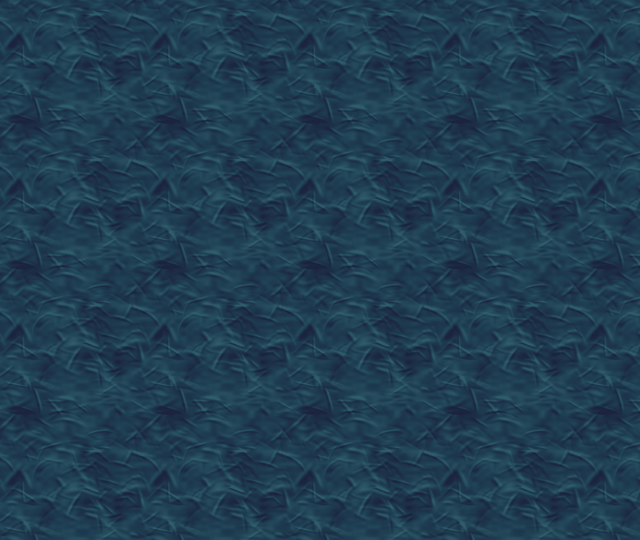
A Shadertoy shader for this pattern:

```glsl
// Dark teal fibrous cloth: one square tile of soft, crossing wisps, repeated.
// Each tile sums wrapped noise, broad light and dark patches, a few long
// curved threads and many short hashed fibres, then maps the sum to a ramp.

const vec2 TILES = vec2(4.40, 3.71);   // repeats across and down
const int FIBRES = 210;

const vec3 NAVY = vec3(0.105, 0.138, 0.242);
const vec3 DEEP_TEAL = vec3(0.117, 0.240, 0.320);
const vec3 PALE_TEAL = vec3(0.184, 0.362, 0.418);

// Broad patches: centre, radius, strength
const vec4 PATCHES[10] = vec4[10](
    vec4(0.81, 0.50, 0.08, -0.36), vec4(0.55, 0.48, 0.07, -0.24),
    vec4(0.30, 0.49, 0.08, -0.26), vec4(0.68, 0.20, 0.12, -0.34),
    vec4(0.09, 0.30, 0.06, -0.32), vec4(0.20, 0.86, 0.11, -0.22),
    vec4(0.38, 0.18, 0.10,  0.26), vec4(0.68, 0.72, 0.18,  0.06),
    vec4(0.95, 0.72, 0.14,  0.08), vec4(0.45, 0.36, 0.12,  0.10));

// Long threads: centre, angle, half length
const vec4 THREADS[10] = vec4[10](
    vec4(0.29, 0.41,  0.15, 0.16), vec4(0.62, 0.38,  0.25, 0.22),
    vec4(0.08, 0.25, -0.95, 0.13), vec4(0.18, 0.28,  1.00, 0.11),
    vec4(0.55, 0.25,  0.95, 0.13), vec4(0.06, 0.78, -0.35, 0.20),
    vec4(0.27, 0.00,  0.40, 0.17), vec4(0.18, 0.62,  1.40, 0.07),
    vec4(0.67, 0.46,  0.80, 0.10), vec4(0.89, 0.36, -0.30, 0.14));
const float BENDS[10] = float[10](4.0, 1.0, 0.3, 0.2, 0.0, 0.4, 0.6, 1.0, 0.8, 0.7);

float hash(vec2 p) {
    return fract(sin(dot(p, vec2(127.1, 311.7))) * 43758.5453);
}

// Value noise on a lattice that wraps after "cells" steps
float wrappedNoise(vec2 p, vec2 cells) {
    vec2 q = p * cells;
    vec2 i = floor(q);
    vec2 f = fract(q);
    f = f * f * (3.0 - 2.0 * f);
    vec2 seed = 0.37 * cells;
    vec2 a = mod(i, cells) + seed;
    vec2 b = mod(i + 1.0, cells) + seed;
    return mix(mix(hash(a), hash(vec2(b.x, a.y)), f.x),
               mix(hash(vec2(a.x, b.y)), hash(b), f.x), f.y);
}

// Shortest offset between two points of the repeating tile
vec2 wrappedOffset(vec2 p, vec2 centre) {
    return fract(p - centre + 0.5) - 0.5;
}

// Soft bent stroke with a fainter shadow along its lower side
float stroke(vec2 d, float angle, float halfLength, float bend, float width) {
    float c = cos(angle), s = sin(angle);
    vec2 q = vec2(c * d.x + s * d.y, c * d.y - s * d.x);
    float across = (q.y - bend * q.x * q.x) / width;
    float taper = 1.0 - smoothstep(0.25, 1.0, abs(q.x) / halfLength);
    float shadow = across - 1.9;
    return taper * (exp(-across * across) - 0.6 * exp(-shadow * shadow));
}

float patches(vec2 p) {
    float sum = 0.0;
    for (int i = 0; i < 10; i++) {
        vec4 k = PATCHES[i];
        vec2 d = wrappedOffset(p, k.xy) * vec2(0.9, 1.15) / k.z;
        sum += k.w * exp(-dot(d, d));
    }
    return sum;
}

float threads(vec2 p) {
    float sum = 0.0;
    for (int i = 0; i < 10; i++) {
        vec4 k = THREADS[i];
        sum += stroke(wrappedOffset(p, k.xy), k.z, k.w, BENDS[i], 0.015);
    }
    return sum;
}

float fibres(vec2 p) {
    float sum = 0.0;
    for (int i = 0; i < FIBRES; i++) {
        float id = float(i) + 1.0;
        vec2 centre = vec2(hash(vec2(id, 1.3)), hash(vec2(id, 2.7)));
        float lean = 2.0 * hash(vec2(id, 4.1)) - 1.0;
        float angle = 0.2 + 1.3 * lean * abs(lean);   // mostly level
        float halfLength = mix(0.04, 0.13, hash(vec2(id, 5.9)));
        float bend = mix(-1.5, 3.0, hash(vec2(id, 7.3)));
        float width = mix(0.006, 0.012, hash(vec2(id, 8.7)));
        float strength = mix(-0.24, 0.46, hash(vec2(id, 9.1)));
        sum += strength * stroke(wrappedOffset(p, centre), angle, halfLength, bend, width);
    }
    return sum;
}

// Layered haze, stretched sideways
float haze(vec2 p) {
    return 0.16 * (wrappedNoise(p, vec2(6.0, 8.0)) - 0.5)
         + 0.32 * (wrappedNoise(p, vec2(12.0, 18.0)) - 0.5)
         + 0.34 * (wrappedNoise(p, vec2(22.0, 37.0)) - 0.5);
}

vec3 ramp(float t) {
    vec3 low = mix(NAVY, DEEP_TEAL, clamp(t / 0.47, 0.0, 1.0));
    return mix(low, PALE_TEAL, clamp((t - 0.47) / 0.53, 0.0, 1.0));
}

void mainImage(out vec4 fragColor, in vec2 fragCoord) {
    // Tile position, measured from the top left corner
    vec2 uv = fragCoord / iResolution.xy;
    vec2 p = fract(vec2(uv.x, 1.0 - uv.y) * TILES);

    // Gentle wrapped warp makes the strokes waver
    vec2 warp = vec2(wrappedNoise(p, vec2(7.0)), wrappedNoise(p, vec2(9.0))) - 0.5;
    vec2 w = p + 0.03 * warp;

    float light = 0.48 + patches(w) + 0.34 * threads(w) + fibres(w) + haze(w);
    fragColor = vec4(ramp(light), 1.0);
}
```
